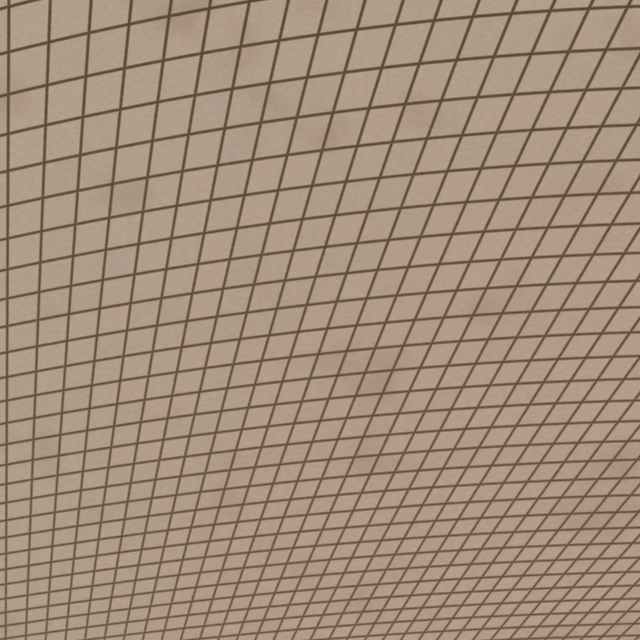
Give the GLSL for this pattern, as a WebGL 2 fragment shader.

```glsl
#version 300 es
precision highp float;
// A tan tiled vault under a brown joint grid that recedes down the canvas.
// The canvas is unbent along the arching courses, then mapped in perspective
// to grid coordinates; joints are distance bands, wear is gradient noise.

#define TILE_COLOR vec3(0.695, 0.615, 0.550)
#define STAIN_COLOR vec3(0.575, 0.490, 0.415)
#define JOINT_COLOR vec3(0.360, 0.280, 0.210)
#define JOINT_HALF_WIDTH vec2(0.0024, 0.0015) // near, far
#define JOINT_SOFTNESS 0.0019
#define ARCH_RISE 0.1507
#define ARCH_FLATTEN 0.0667
#define HORIZON 2.05794
#define COURSE_SCALE 57.148
#define COLUMN_PITCH vec2(0.0656, 0.0340) // pitch at top, loss downward
#define STAIN_AMOUNT 0.42
#define GRAIN_AMOUNT 0.022

uniform vec2 u_resolution;
out vec4 fragColor;

float hash(vec2 p) {
    vec3 q = fract(vec3(p.xyx) * 0.1031);
    q += dot(q, q.yzx + 33.33);
    return fract((q.x + q.y) * q.z);
}

vec2 gradientAt(vec2 cell) {
    float angle = 6.28319 * hash(cell);
    return vec2(cos(angle), sin(angle));
}

float gradientNoise(vec2 p) {
    vec2 i = floor(p), f = p - i;
    vec2 w = f * f * f * (f * (f * 6.0 - 15.0) + 10.0);
    vec2 e = vec2(1.0, 0.0);
    float low = mix(dot(gradientAt(i), f), dot(gradientAt(i + e), f - e), w.x);
    float high = mix(dot(gradientAt(i + e.yx), f - e.yx),
                     dot(gradientAt(i + 1.0), f - 1.0), w.x);
    return mix(low, high, w.y);
}

float fbm(vec2 p) {
    float sum = 0.0, amplitude = 0.6;
    for (int i = 0; i < 3; i++) {
        sum += amplitude * gradientNoise(p);
        p = p * 2.1 + 17.3;
        amplitude *= 0.5;
    }
    return sum;
}

// Returns column and course coordinates; joints lie on whole numbers.
vec2 vaultGrid(vec2 p) {
    float arch = p.x * (1.75 - 0.75 * p.x);
    float depth = (1.0 - p.y + ARCH_RISE * arch) / (1.0 + ARCH_FLATTEN * arch);
    float pitch = COLUMN_PITCH.x - COLUMN_PITCH.y * depth;
    float column = (p.x - 0.0139 + 0.005 * depth) / pitch;
    float course = COURSE_SCALE / (HORIZON - depth) - 27.961;
    return vec2(column, course);
}

// Distance in canvas units to the nearest whole value of a coordinate.
float jointDistance(float coord) {
    vec2 slope = vec2(dFdx(coord), dFdy(coord)) * u_resolution;
    return abs(fract(coord + 0.5) - 0.5) / length(slope);
}

float jointMask(float dist, float halfWidth) {
    float soft = max(JOINT_SOFTNESS, 0.75 / u_resolution.y);
    return 1.0 - smoothstep(halfWidth - soft, halfWidth + soft, dist);
}

void main() {
    vec2 p = gl_FragCoord.xy / u_resolution;
    vec2 grid = vaultGrid(p);
    float far = 1.0 - p.y;

    // Tiles: faint tone per tile, broad stains, brushed grain
    float stain = smoothstep(0.08, 0.50, fbm(p * vec2(5.0, 6.0) + 3.7));
    float grain = gradientNoise(p * vec2(95.0, 190.0))
                + 0.6 * gradientNoise(p * 240.0 + 9.1);
    vec3 color = mix(TILE_COLOR, STAIN_COLOR, STAIN_AMOUNT * stain);
    color *= 1.0 + 0.018 * (hash(floor(grid) + 40.0) - 0.5);
    color += GRAIN_AMOUNT * grain + vec3(0.004, -0.004, 0.0) * far * p.x;

    // Joints: thinner and paler with distance
    float halfWidth = mix(JOINT_HALF_WIDTH.x, JOINT_HALF_WIDTH.y, far);
    float columns = jointMask(jointDistance(grid.x), halfWidth);
    float courses = jointMask(jointDistance(grid.y), halfWidth);
    float joints = max(columns, courses) + 0.12 * columns * courses;
    vec3 jointColor = JOINT_COLOR + 0.05 * far + 0.03 * grain;
    color = mix(color, jointColor, min(joints, 1.0));

    fragColor = vec4(color, 1.0);
}
```
